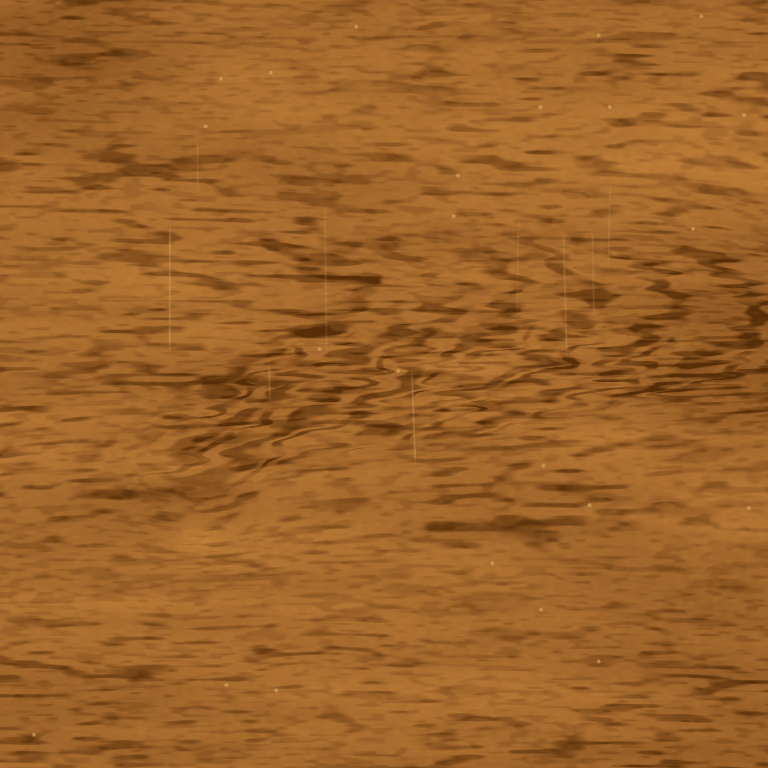
Reproduce this texture procedurally as a Shadertoy shader.

```glsl
// Varnished oak plank: soft amber tone, short horizontal pore dashes and a
// nested "cathedral" figure whose rings break into dashes, with light wear.
// Dashes are row-shifted value noise; the rings are contours of a bent field.

const vec3 DARK_PORE   = vec3(0.34, 0.18, 0.03);
const vec3 MID_WOOD    = vec3(0.61, 0.38, 0.16);
const vec3 LIGHT_WOOD  = vec3(0.75, 0.50, 0.22);
const vec3 WEAR_COLOR  = vec3(0.86, 0.70, 0.44);
const vec2 PORE_SCALE  = vec2(24.0, 165.0);
const vec2 FLECK_SCALE = vec2(52.0, 235.0);
const vec2 RING_DASH   = vec2(19.0, 115.0);
const float BASE_TONE  = 0.74;
const float PORE_DEPTH = 0.40;
const float RING_DEPTH = 0.46;
const float RING_COUNT = 9.0;
const float APEX_Y     = 0.61;
const float RING_SLOPE = 1.85;
const int SCRATCHES    = 9;

float hash(vec2 p) {
    vec3 q = fract(p.xyx * 0.1031);
    q += dot(q, q.yzx + 33.33);
    return fract((q.x + q.y) * q.z);
}

float noise(vec2 p) {
    vec2 i = floor(p), f = fract(p);
    f = f * f * (3.0 - 2.0 * f);
    return mix(mix(hash(i), hash(i + vec2(1, 0)), f.x),
               mix(hash(i + vec2(0, 1)), hash(i + vec2(1, 1)), f.x), f.y);
}

float fbm(vec2 p) {
    return 0.55 * noise(p) + 0.30 * noise(p * 2.1 + 17.0) + 0.15 * noise(p * 4.3 + 41.0);
}

// One row of random values, shifted so that dashes do not line up
float rowNoise(float x, float row) {
    x += 37.0 * hash(vec2(row, 91.0));
    float i = floor(x), f = fract(x);
    return mix(hash(vec2(i, row)), hash(vec2(i + 1.0, row)), f * f * (3.0 - 2.0 * f));
}

float dashNoise(vec2 p) {
    float row = floor(p.y), f = fract(p.y);
    return mix(rowNoise(p.x, row), rowNoise(p.x, row + 1.0), f * f * (3.0 - 2.0 * f));
}

// Soft elliptical spot
float spot(vec2 p, vec2 center, vec2 radius) {
    vec2 d = (p - center) / radius;
    return exp(-dot(d, d));
}

// Bends the fibres around the figure
vec2 fibreFlow(vec2 p) {
    float above = exp(-pow((p.y - 0.71) / 0.12, 2.0));
    float below = exp(-pow((p.y - 0.43) / 0.12, 2.0));
    p.y += 0.035 * p.x * above - 0.045 * p.x * below;
    p.y += 0.022 * (fbm(p * vec2(2.5, 4.0) + 5.0) - 0.5);
    p.y += 0.02 * spot(p, vec2(0.26, 0.32), vec2(0.08, 0.05));
    return p;
}

// Nested rings, pointed to the right, with feathered edges
float cathedral(vec2 p, vec2 q) {
    float dy = p.y - APEX_Y;
    float field = p.x + RING_SLOPE * (sqrt(dy * dy + 0.0009) - 0.03);
    field += 0.13 * (fbm(p * vec2(5.0, 8.0) + 9.0) - 0.5);
    field += 0.07 * (dashNoise(q * RING_DASH + 3.0) - 0.5);
    float count = RING_COUNT * field;
    float wave = 0.5 + 0.5 * cos(6.2832 * count);
    float fineWave = 0.5 + 0.5 * cos(12.5664 * count + 1.0);
    float lower = smoothstep(0.03, -0.08, dy);
    float ring = smoothstep(0.55, 0.95, mix(wave, max(wave, fineWave), lower));
    float edge = 0.30 + 0.19 * p.x;
    float mask = smoothstep(edge - 0.01, edge + 0.05, p.y) * smoothstep(0.73, 0.64, p.y);
    mask *= smoothstep(0.12, 0.30, p.x) * smoothstep(0.36, 0.46, field);
    float broken = smoothstep(0.20, 0.65, dashNoise(q * vec2(24.0, 130.0) + 60.0));
    return ring * mask * (0.25 + 0.75 * broken);
}

// Broad light and dark areas of the plank
float broadTone(vec2 p) {
    float t = 0.30 * (fbm(p * vec2(3.0, 9.0) + 21.0) - 0.5);
    t += 0.16 * (noise(p * vec2(5.0, 42.0) + 8.0) - 0.5);
    t -= 0.20 * spot(p, vec2(0.08, 0.94), vec2(0.17, 0.14));
    t -= 0.13 * spot(p, vec2(0.96, 0.06), vec2(0.32, 0.16));
    t -= 0.15 * spot(p, vec2(1.0, 0.61), vec2(0.18, 0.07));
    t -= 0.30 * spot(p, vec2(0.25, 0.36), vec2(0.075, 0.017));
    t += 0.10 * spot(p, vec2(0.20, 0.59), vec2(0.28, 0.08));
    t += 0.09 * spot(p, vec2(0.83, 0.83), vec2(0.20, 0.08));
    t += 0.16 * spot(p, vec2(0.26, 0.30), vec2(0.035, 0.018));
    return t;
}

// Thin upright scratches and scattered pale chips
float wear(vec2 p) {
    float amount = 0.0;
    for (int i = 0; i < SCRATCHES; i++) {
        float id = float(i);
        vec2 start = vec2(hash(vec2(id, 3.0)), 0.1 + 0.75 * hash(vec2(id, 7.0)));
        float len = 0.06 + 0.20 * hash(vec2(id, 11.0));
        float along = p.y - start.y;
        float lean = 0.08 * (hash(vec2(id, 13.0)) - 0.5);
        float line = smoothstep(0.0022, 0.0004, abs(p.x - start.x - lean * along));
        line *= smoothstep(0.0, 0.02, along) * smoothstep(len, len - 0.02, along);
        amount += line * (0.1 + 0.28 * hash(vec2(id, 17.0))) * (0.4 + 0.6 * noise(p * 90.0));
    }
    vec2 cell = floor(p * 16.0);
    vec2 center = 0.2 + 0.6 * vec2(hash(cell + 5.0), hash(cell + 29.0));
    float chip = smoothstep(0.06, 0.015, length(fract(p * 16.0) - center));
    amount += 0.6 * chip * step(0.91, hash(cell + 71.0));
    return min(amount, 0.8);
}

void mainImage(out vec4 fragColor, in vec2 fragCoord) {
    vec2 p = fragCoord / iResolution.xy;
    vec2 q = fibreFlow(p);

    // Pores, thicker in some zones than in others
    float density = smoothstep(0.25, 0.75, fbm(p * vec2(3.0, 8.0) + 33.0));
    float pores = smoothstep(0.53, 0.88, dashNoise(q * PORE_SCALE));
    float flecks = smoothstep(0.50, 0.90, dashNoise(q * FLECK_SCALE + 50.0));

    float tone = BASE_TONE + broadTone(p);
    tone -= PORE_DEPTH * (pores * (0.4 + 0.7 * density) + 0.45 * flecks);
    tone -= RING_DEPTH * cathedral(p, q);
    tone += 0.09 * (noise(p * vec2(120.0, 230.0)) - 0.5);
    tone = clamp(tone, 0.0, 1.0);

    vec3 color = mix(DARK_PORE, MID_WOOD, min(tone / 0.6, 1.0));
    color = mix(color, LIGHT_WOOD, max(tone - 0.6, 0.0) / 0.4);
    fragColor = vec4(mix(color, WEAR_COLOR, wear(p)), 1.0);
}
```
